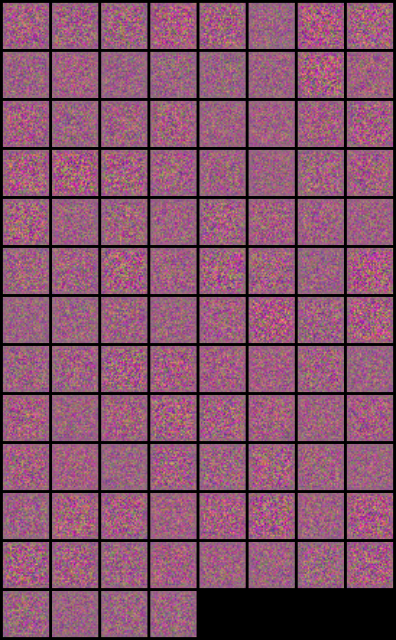
Write a WebGL 1 fragment shader that draws this pattern.

```glsl
precision highp float;

// A contact sheet of 100 square tiles, 8 across and 13 down, on black.
// Each tile is a 32 x 32 weave of blended random colour around mauve,
// with its own contrast, a calmer rim and a faint two-texel rhythm.

uniform vec2 u_resolution;

vec3 hash3(vec2 p) {
    vec3 q = fract(p.xyx * vec3(0.1031, 0.1030, 0.0973));
    q += dot(q, q.yxz + 33.33);
    return fract((q.xxy + q.yzz) * q.zyx);
}

// Colour of one texel, indexed 0..31 on both axes within its tile
vec3 texelColor(vec2 texel, vec2 tile) {
    vec3 n = hash3(texel + tile * 34.0 + 7.0) - 0.5;
    vec3 trait = hash3(tile + 511.0);

    // Contrast differs by tile, drops at the rim and alternates by parity
    vec2 rim = min(texel, 31.0 - texel);
    vec2 parity = mod(texel, 2.0);
    float contrast = mix(0.7, 1.25, trait.x);
    contrast *= mix(0.4, 1.0, smoothstep(-1.0, 4.0, min(rim.x, rim.y)));
    contrast *= 0.8 + 0.2 * (parity.x + parity.y);

    vec3 color = vec3(0.56, 0.41, 0.51);
    vec3 pinkShift = vec3(0.07, -0.03, -0.015);
    vec3 redAxis = vec3(0.40, -0.12, 0.02);
    vec3 greenBlueAxis = vec3(0.02, 0.42, -0.36);
    color += contrast * (pinkShift + n.x * redAxis + n.y * greenBlueAxis + n.z * 0.16);
    return color + (trait.y - 0.5) * vec3(0.03, -0.02, 0.0);
}

// Bilinear blend of the four nearest texels
vec3 tileColor(vec2 local, vec2 tile) {
    vec2 p = local - 0.5;
    vec2 corner = floor(p);
    vec2 f = p - corner;
    vec3 sum = vec3(0.0);
    for (int j = 0; j < 2; j++) {
        for (int i = 0; i < 2; i++) {
            vec2 o = vec2(float(i), float(j));
            vec2 w = mix(1.0 - f, f, o);
            sum += w.x * w.y * texelColor(clamp(corner + o, 0.0, 31.0), tile);
        }
    }
    return sum;
}

void main() {
    // Sheet units: 32-texel tiles with 2-texel gutters, counted from the top left
    vec2 uv = gl_FragCoord.xy / u_resolution;
    vec2 p = vec2(uv.x, 1.0 - uv.y) * vec2(274.0, 444.0);
    vec2 tile = floor((p - 1.0) / 34.0);
    vec2 local = p - 2.0 - tile * 34.0;

    // Smooth tile edges, and leave the end of the last row empty
    vec2 pixel = vec2(274.0, 444.0) / u_resolution;
    vec2 cover = clamp((16.0 - abs(local - 16.0)) / pixel + 0.5, 0.0, 1.0);
    float filled = step(tile.y * 8.0 + tile.x, 99.5);

    gl_FragColor = vec4(tileColor(local, tile) * cover.x * cover.y * filled, 1.0);
}
```
